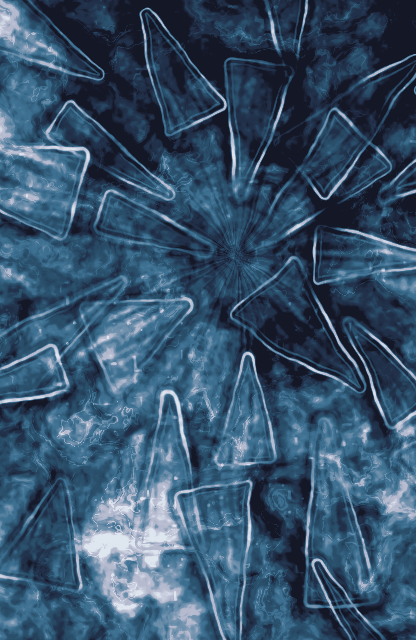
This texture is drawn by a WebGL 1 fragment shader. Its source:

```glsl
precision highp float;
uniform vec2 u_resolution;

float hash(vec2 p) {
  return fract(sin(dot(p, vec2(127.1, 311.7))) * 43758.5);
}

float noise(vec2 p) {
  vec2 i = floor(p), f = fract(p);
  f = f * f * (3.0 - 2.0 * f);
  return mix(mix(hash(i), hash(i + vec2(1, 0)), f.x),
             mix(hash(i + vec2(0, 1)), hash(i + vec2(1, 1)), f.x), f.y);
}

float fbm(vec2 p) {
  float sum = 0.0, amp = 0.5;
  for (int i = 0; i < 5; i++) {
    sum += amp * noise(p);
    p = mat2(1.6, 1.2, -1.2, 1.6) * p + 7.3;
    amp *= 0.52;
  }
  return sum;
}

// Isosceles triangle: apex at the origin, base at y = size.y
float triangle(vec2 p, vec2 size) {
  p.x = abs(p.x);
  vec2 side = p - size * clamp(dot(p, size) / dot(size, size), 0.0, 1.0);
  vec2 base = p - size * vec2(clamp(p.x / size.x, 0.0, 1.0), 1.0);
  vec2 d = min(vec2(dot(side, side), size.x * p.y - size.y * p.x),
               vec2(dot(base, base), size.y - p.y));
  return -sqrt(d.x) * sign(d.y);
}

float line(float d, float width) {
  return smoothstep(width + 0.0014, width * 0.35, abs(d));
}

vec3 iceColor(float t) {
  vec3 c = mix(vec3(0.08, 0.09, 0.15), vec3(0.13, 0.19, 0.29), smoothstep(0.08, 0.29, t));
  c = mix(c, vec3(0.16, 0.31, 0.42), smoothstep(0.29, 0.5, t));
  c = mix(c, vec3(0.24, 0.44, 0.57), smoothstep(0.5, 0.7, t));
  c = mix(c, vec3(0.44, 0.57, 0.68), smoothstep(0.7, 0.86, t));
  c = mix(c, vec3(0.71, 0.73, 0.81), smoothstep(0.86, 0.98, t));
  return mix(c, vec3(0.87, 0.9, 0.94), smoothstep(1.0, 1.2, t));
}

void main() {
  vec2 p = gl_FragCoord.xy / u_resolution.y;
  vec2 hub = vec2(0.37, 0.6);
  vec2 warp = vec2(fbm(p * 9.0), fbm(p * 9.0 + 31.0)) - 0.5;
  vec2 q = p + warp * 0.022;

  // Cloudy depths: bluer at lower left, darker at upper right and hub
  float tone = 0.46 + 1.5 * (fbm(p * 6.0 + warp * 2.5) - 0.5);
  tone += 0.22 * (0.55 - p.y) + 0.3 * (0.3 - p.x);
  tone += 0.4 * exp(-45.0 * dot(p - vec2(0.22, 0.1), p - vec2(0.22, 0.1)));
  tone -= 0.3 * exp(-40.0 * dot(p - hub, p - hub));

  // Crinkled surface and streaks spreading from the hub
  vec2 ray = q - hub;
  float reach = length(ray) + 0.001;
  float streaks = noise(ray / reach * 24.0 + reach * 7.0);
  tone += 0.3 * (streaks - 0.5) + 0.75 * (fbm(q * 42.0 + warp * 5.0) - 0.5);
  float wisp = 1.0 - abs(2.0 * fbm(q * 13.0 + warp * 6.0) - 1.0);
  tone += 0.28 * smoothstep(0.93, 1.0, wisp) * noise(p * 11.0);

  // Glassy shards with rims, inner ridges and dark edges
  for (int i = 0; i < 30; i++) {
    float k = float(i);
    float r1 = hash(vec2(k, 1.7)), r2 = hash(vec2(k, 5.3));
    float r3 = hash(vec2(k, 9.1)), r4 = hash(vec2(k, 14.9));
    float angle = k * 2.4 + 0.6;
    vec2 start = hub + vec2(cos(angle), sin(angle)) * (0.03 + 0.5 * (k + r1) / 30.0);
    angle += (r2 - 0.5) * 1.1;
    vec2 axis = vec2(cos(angle), sin(angle));
    vec2 local = q - start;
    local = vec2(dot(local, vec2(-axis.y, axis.x)), dot(local, axis));
    float span = mix(0.11, 0.32, r3);
    if (mod(k, 3.0) > 1.5) local.y = span - local.y;
    float d = triangle(local, vec2(mix(0.014, 0.068, r4), span)) - 0.009;

    float wear = noise(local * vec2(45.0, 17.0) + k * 7.0);
    float grain = noise(local * vec2(150.0, 13.0) + k * 13.0);
    float inside = smoothstep(0.0015, -0.0015, d);
    float body = tone * 0.6 + 0.5 * grain + 0.5 * (r1 - 0.55);
    tone = mix(tone, body, inside * 0.6);
    tone -= 0.26 * exp(-170.0 * abs(d - 0.01));
    tone -= 0.14 * exp(-300.0 * abs(d + 0.006));

    float fade = smoothstep(0.12, 0.65, noise(local * 16.0 + k * 3.0));
    float rim = line(d, mix(0.0009, 0.0036, wear)) * mix(0.2, 1.0, fade);
    float ridge = line(d + 0.0095 + 0.004 * (wear - 0.5), 0.0011) * fade;
    tone = mix(tone, 0.8 + 0.38 * wear, rim);
    tone = mix(tone, 0.8, ridge * 0.6);
  }

  // Fine scratches and frost specks
  tone += 0.16 * (noise(q * 150.0) - 0.5);
  tone += 0.35 * smoothstep(0.86, 0.97, noise(p * 95.0)) * noise(p * 8.0);

  gl_FragColor = vec4(iceColor(clamp(tone, 0.0, 1.25)), 1.0);
}
```
